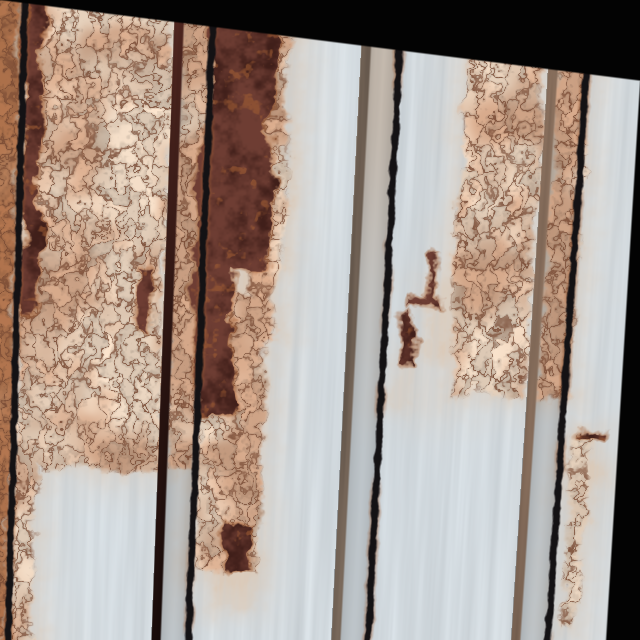
Give the GLSL for this texture, as a WebGL 2 fragment shader.

```glsl
#version 300 es
precision highp float;
// Weathered ribbed metal sheet: leaning ribs repeat across pale paint.
// Rounded regions, roughened by noise, place the cracked paint and bare rust;
// cellular noise draws the flakes, and a slanted outline leaves black outside.
uniform vec2 u_resolution;
out vec4 fragColor;

// Layout, in canvas units
const float PERIOD = 0.281;
const float FIRST_RIB = -0.045;
const float RIB_WIDTH = 0.058;
const float SIDE_WIDTH = 0.015;
const float GAP_WIDTH = 0.010;
const float SOFT = 0.002;
const vec2 LEAN = vec2(0.025, 0.05);
const vec2 FLAKE_DENSITY = vec2(46.0, 27.0);
const float CRACK_WIDTH = 0.13;

// Colours
const vec3 PAINT = vec3(0.81, 0.84, 0.86);
const vec3 CREAM = vec3(0.86, 0.78, 0.70);
const vec3 TAN = vec3(0.74, 0.55, 0.43);
const vec3 ORANGE = vec3(0.62, 0.36, 0.20);
const vec3 CRACK = vec3(0.46, 0.27, 0.18);
const vec3 RUST = vec3(0.43, 0.24, 0.20);
const vec3 DARK_RUST = vec3(0.25, 0.12, 0.10);
const vec3 OLIVE = vec3(0.44, 0.38, 0.33);
const vec3 GAP = vec3(0.08, 0.07, 0.08);
const vec3 OUTSIDE = vec3(0.01);

// Regions: centre xy, half size zw
const int REGIONS = 9;
const vec4 PEELED[REGIONS] = vec4[](
  vec4(0.125, 0.65, 0.110, 0.38), vec4(0.030, 0.15, 0.020, 0.20),
  vec4(0.267, 0.64, 0.022, 0.37), vec4(0.345, 0.33, 0.050, 0.22),
  vec4(0.735, 0.69, 0.060, 0.31), vec4(0.838, 0.69, 0.024, 0.31),
  vec4(0.885, 0.17, 0.012, 0.15), vec4(-0.02, 0.50, 0.030, 0.55),
  vec4(0.390, 0.72, 0.018, 0.25));
const vec4 BARE[REGIONS] = vec4[](
  vec4(0.340, 0.80, 0.050, 0.22), vec4(0.317, 0.47, 0.027, 0.12),
  vec4(0.031, 0.78, 0.012, 0.26), vec4(0.211, 0.53, 0.008, 0.05),
  vec4(0.359, 0.147, 0.022, 0.035), vec4(0.603, 0.47, 0.008, 0.035),
  vec4(0.632, 0.52, 0.024, 0.005), vec4(0.645, 0.56, 0.003, 0.045),
  vec4(0.900, 0.318, 0.022, 0.004));

// Integer hash: two values in 0..1 per lattice cell
vec2 hash2(vec2 cell) {
  uvec2 q = uvec2(ivec2(cell)) * uvec2(1597u, 3812u) + 7919u;
  q ^= q.yx * 26699u;
  q = q * 16645u + (q.yx >> 5u) * 10139u;
  q ^= q >> 15u;
  return vec2(q & 65535u) / 65535.0;
}

vec2 noise2(vec2 p) {
  vec2 c = floor(p), f = p - c;
  f = f * f * (3.0 - 2.0 * f);
  return mix(mix(hash2(c), hash2(c + vec2(1, 0)), f.x),
             mix(hash2(c + vec2(0, 1)), hash2(c + vec2(1, 1)), f.x), f.y);
}

vec2 fbm2(vec2 p) {
  return 0.55 * noise2(p) + 0.3 * noise2(p * 2.1 + 5.0) + 0.15 * noise2(p * 4.3 + 9.0);
}

// Flakes: x = distance to the crack, y = random tone of the flake
vec2 flakes(vec2 p) {
  vec2 base = floor(p);
  float near = 9.0, next = 9.0, tone = 0.0;
  for (int j = -1; j <= 1; j++)
    for (int i = -1; i <= 1; i++) {
      vec2 cell = base + vec2(i, j), h = hash2(cell);
      float d = length(cell + h - p);
      if (d < near) { next = near; near = d; tone = h.x; }
      else next = min(next, d);
    }
  return vec2(next - near, tone);
}

float regionDistance(vec2 p, vec4 boxes[REGIONS]) {
  float nearest = 9.0;
  for (int i = 0; i < REGIONS; i++) {
    vec2 q = abs(p - boxes[i].xy) - boxes[i].zw;
    nearest = min(nearest, length(max(q, 0.0)) + min(max(q.x, q.y), 0.0));
  }
  return nearest;
}

float inside(float d, float blur) { return 1.0 - smoothstep(-blur, blur, d); }

void main() {
  vec2 uv = gl_FragCoord.xy / u_resolution;
  // Straighten the fanned ribs, then repeat across
  vec2 p = vec2((uv.x - LEAN.x * uv.y) / (1.0 + LEAN.y * uv.y), uv.y);
  float across = mod(p.x - FIRST_RIB, PERIOD);
  float rib = inside(across - RIB_WIDTH, SOFT);
  vec2 grain = fbm2(p * 60.0), cloud = fbm2(p * 11.0 + 3.0);
  vec2 ragged = p + (cloud - 0.5) * 0.035 + (grain - 0.5) * 0.022;
  float peelDist = regionDistance(ragged, PEELED);
  float bareDist = regionDistance(ragged, BARE);
  float dripDist = regionDistance(ragged + vec2(0.0, 0.06), BARE);

  // Pale paint with fine vertical streaks and warm stains
  float streak = fbm2(vec2(p.x * 75.0, p.y * 2.5)).x;
  vec3 color = PAINT * (0.95 + 0.14 * streak);
  float stain = 0.55 * exp(-35.0 * max(peelDist, 0.0)) + 0.5 * exp(-45.0 * max(dripDist, 0.0));
  color = mix(color, CREAM, clamp(stain * (0.5 + streak), 0.0, 0.85));
  float profile = (across - SIDE_WIDTH) / (RIB_WIDTH - SIDE_WIDTH);
  color = mix(color, CREAM, rib * 0.7 * smoothstep(0.25, 0.9, p.y));
  color *= 1.0 - rib * (0.05 + 0.28 * pow(abs(profile - 0.45), 1.5) + 0.1 * streak);

  // Cracked, curling paint
  vec2 flake = flakes(ragged * FLAKE_DENSITY + (grain - 0.5) * 0.9);
  float warmth = smoothstep(0.3, 0.75, cloud.y + 0.25 * rib + 0.15 * (flake.y - 0.5));
  vec3 peel = mix(CREAM * 1.04, TAN, warmth * 0.8) * (0.9 + 0.17 * flake.y);
  peel = mix(peel, ORANGE, inside(p.x - 0.012, 0.004) * 0.75);
  peel *= 0.93 + 0.12 * smoothstep(0.1, 0.5, flake.x);
  float crack = 1.0 - smoothstep(0.02, CRACK_WIDTH * (0.5 + 1.3 * cloud.x), flake.x);
  peel = mix(peel, CRACK, crack * (0.4 + 0.6 * grain.y));
  color = mix(color, peel, inside(peelDist, 0.006) * 0.95);

  // Bare metal, fringed with orange
  vec3 metal = mix(DARK_RUST, RUST, smoothstep(0.25, 0.65, 0.5 * cloud.x + 0.5 * grain.x));
  metal = mix(metal, ORANGE, 0.6 * smoothstep(0.62, 0.78, grain.y));
  color = mix(color, ORANGE, 0.55 * inside(bareDist - 0.004, 0.004));
  color = mix(color, metal, inside(bareDist, SOFT));

  // Shaded rib side and the dark ragged gap beyond each rib
  vec3 side = mix(DARK_RUST * (0.35 + 0.8 * p.y), OLIVE, smoothstep(0.3, 0.5, p.x));
  side = mix(side, TAN, 0.3 * smoothstep(0.65, 0.8, p.x)) * (0.8 + 0.35 * streak);
  color = mix(color, side, inside(across - SIDE_WIDTH, SOFT) * smoothstep(0.0, SOFT, across));
  float gapDist = abs(across - RIB_WIDTH - (grain.x - 0.5) * 0.006) - 0.5 * GAP_WIDTH;
  color = mix(color, ORANGE, 0.4 * inside(gapDist - 0.003, 0.003) * smoothstep(0.4, 0.6, cloud.x));
  color = mix(color, GAP, inside(gapDist, SOFT));

  // Slanted outline of the sheet
  float sheet = inside(max(uv.y - 1.0 + 0.126 * uv.x, uv.x - 0.947 - 0.061 * uv.y), SOFT);
  fragColor = vec4(mix(OUTSIDE, color, sheet), 1.0);
}
```
